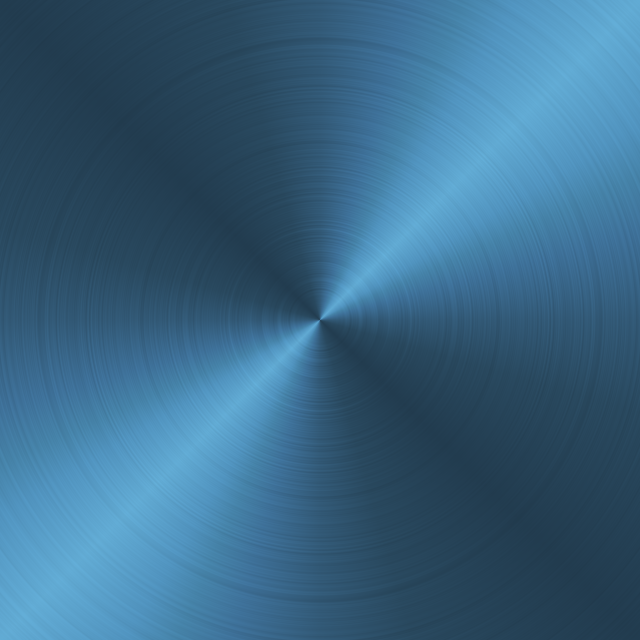
Reproduce this texture procedurally as a Shadertoy shader.

```glsl
// Brushed blue metal disc: a conical sheen, bright along the rising diagonal
// and dark along the falling one, with hair-fine concentric grooves made from
// octaves of 1D gradient noise over the radius.

const float HALF_PI = 1.5707963;
const vec2 CENTER = vec2(0.5);
const vec2 SHEEN_AXIS = vec2(0.70711, 0.70711);

const int OCTAVES = 3;
const float GROOVE_FREQ = 88.0;      // noise cells per canvas height
const float GROOVE_LACUNARITY = 2.03;
const float GROOVE_GAIN = 1.15;
const float GROOVE_DEPTH = 0.042;
const float STROKE_VARIATION = 0.3;  // change of groove depth around a ring

// Sheen ramp: 0 lies on the bright axis, 1 at right angles to it
const int STOPS = 7;
const float STOP_POS[STOPS] = float[](0.0, 0.15, 0.23, 0.33, 0.50, 0.68, 1.0);
const vec3 STOP_COLOR[STOPS] = vec3[](
    vec3(0.382, 0.670, 0.830),
    vec3(0.316, 0.578, 0.748),
    vec3(0.272, 0.512, 0.660),
    vec3(0.243, 0.442, 0.600),
    vec3(0.195, 0.348, 0.462),
    vec3(0.160, 0.284, 0.370),
    vec3(0.133, 0.235, 0.310));

float hash(float n) {
    n = fract(n * 0.1031);
    n *= n + 33.33;
    n *= n + n;
    return fract(n);
}

float gradientNoise(float x) {
    float cell = floor(x);
    float f = x - cell;
    float left = (hash(cell) * 2.0 - 1.0) * f;
    float right = (hash(cell + 1.0) * 2.0 - 1.0) * (f - 1.0);
    float blend = f * f * f * (f * (f * 6.0 - 15.0) + 10.0);
    return 2.0 * mix(left, right, blend);
}

vec3 sheenColor(float t) {
    vec3 color = STOP_COLOR[0];
    for (int i = 1; i < STOPS; i++) {
        float k = clamp((t - STOP_POS[i - 1]) / (STOP_POS[i] - STOP_POS[i - 1]), 0.0, 1.0);
        color = mix(color, STOP_COLOR[i], k);
    }
    return color;
}

// Octaves fade out as their cells shrink below the size of a pixel
float grooves(float radius, float angle, float pixel) {
    float sum = 0.0, amplitude = 1.0, freq = GROOVE_FREQ;
    for (int i = 0; i < OCTAVES; i++) {
        float visible = 1.0 - smoothstep(0.6, 1.4, freq * pixel);
        float stroke = 1.0 + STROKE_VARIATION * sin(2.0 * angle + 2.1 * float(i) + 9.0 * radius);
        sum += amplitude * visible * stroke * gradientNoise(radius * freq + 71.0 * float(i));
        freq *= GROOVE_LACUNARITY;
        amplitude *= GROOVE_GAIN;
    }
    return sum;
}

void mainImage(out vec4 fragColor, in vec2 fragCoord) {
    float pixel = 1.0 / iResolution.y;
    vec2 p = (fragCoord - CENTER * iResolution.xy) * pixel;

    // Angle from the bright axis, rounded off within a pixel of the fold lines
    float soften = 0.35 * pixel;
    float along = length(vec2(dot(p, SHEEN_AXIS), soften));
    float across = length(vec2(dot(p, vec2(-SHEEN_AXIS.y, SHEEN_AXIS.x)), soften));
    float t = atan(across, along) / HALF_PI;

    // Grooves catch the light most between the bright and dark axes
    float radius = length(p);
    float angle = atan(p.y, p.x + 1e-6);
    float catchLight = mix(0.4, 1.0, smoothstep(0.0, 0.5, min(t, 1.0 - t)));
    float relief = GROOVE_DEPTH * catchLight * grooves(radius, angle, pixel);
    relief *= smoothstep(0.0, 0.06, radius);

    fragColor = vec4(sheenColor(t) * (1.0 + relief), 1.0);
}
```
